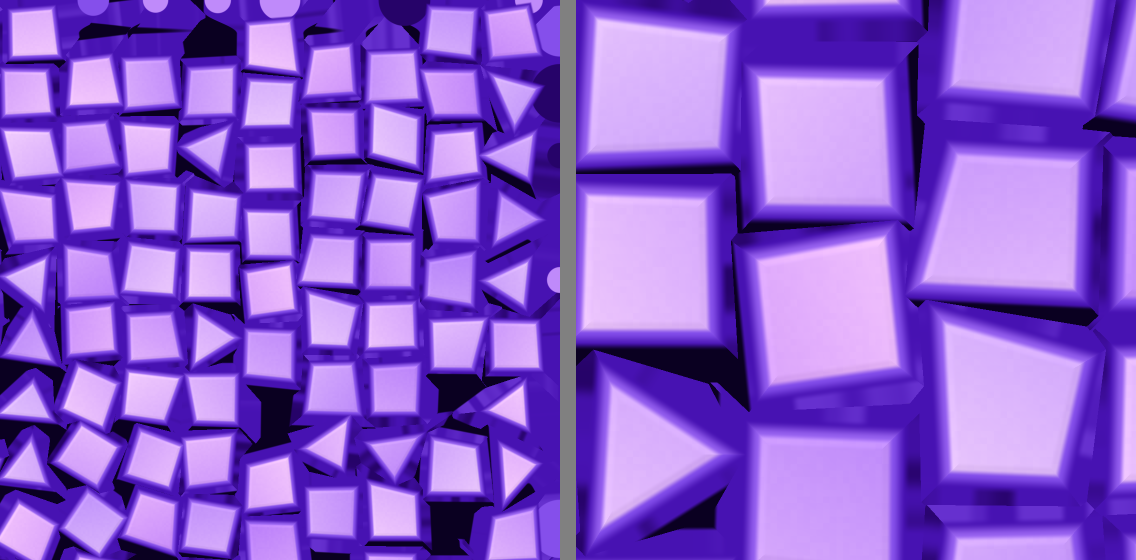
Left: the whole. Right: its middle third, enlarged.
This pattern is drawn by a WebGL 2 fragment shader. Its source:

```glsl
#version 300 es
precision highp float;
// Scattered bevelled violet tiles, squarish and triangular, over dark faceted gaps.

uniform vec2 u_resolution;
out vec4 outColor;

const vec3 NIGHT  = vec3(0.04, 0.00, 0.13);
const vec3 DEEP   = vec3(0.15, 0.01, 0.41);
const vec3 INDIGO = vec3(0.28, 0.07, 0.70);
const vec3 VIOLET = vec3(0.52, 0.31, 0.92);
const vec3 LILAC  = vec3(0.75, 0.54, 0.98);
const vec3 PALE   = vec3(0.92, 0.76, 0.99);

const vec2 PITCH = vec2(0.108, 0.112);   // spacing of the tiles
const vec2 LIMIT = vec2(0.955, 0.945);   // no tile centres beyond this
const float SQUARE_RADIUS = 0.0385;      // centre to edge of a face
const float TRIANGLE_RADIUS = 0.0225;
const float BEVEL = 0.012;
const float GAP_RATE = 0.06;             // share of missing tiles
const float TRIANGLE_RATE = 0.14;
const float TURN = 0.6;                  // rotation of the lower left group
const vec2 LIGHT = vec2(-0.5, 0.86);
const float TAU = 6.2831853;

struct Tile {
    float dist;    // signed distance to the face
    float along;   // position along the nearest edge
    vec2 normal;   // outward normal of the nearest edge
    vec2 local;    // position from the tile centre
    vec4 facet;    // random values of the nearest edge
    vec4 seed;     // random values of the tile
};

vec4 hash4(vec2 p) {
    vec4 q = fract(p.xyxy * vec4(0.1031, 0.1030, 0.0973, 0.1099));
    q += dot(q, q.wzxy + 33.33);
    return fract((q.xxyz + q.yzzw) * q.zywx);
}

float noise(float x) {
    float i = floor(x);
    return mix(hash4(vec2(i, 7.0)).x, hash4(vec2(i + 1.0, 7.0)).x, smoothstep(0.0, 1.0, x - i));
}

// Convex polygon with randomly tilted edges.
Tile polygon(vec2 p, vec2 center, vec2 cell, vec4 seed) {
    float triangleChance = TRIANGLE_RATE + 0.25 * step(0.82, center.x);
    bool triangle = seed.x < triangleChance;
    float sides = triangle ? 3.0 : 4.0;
    float radius = triangle ? TRIANGLE_RADIUS : SQUARE_RADIUS;
    float group = 1.0 - smoothstep(0.22, 0.46, length(center));
    float turn = (seed.y - 0.5) * 0.22 - TURN * group * (0.6 + 0.6 * seed.z);
    if (triangle) turn += floor(seed.w * 4.0) * TAU / 4.0;

    Tile tile = Tile(-1.0, 0.0, vec2(0.0), p - center, vec4(0.0), seed);
    for (float k = 0.0; k < sides; k++) {
        vec4 h = hash4(cell + 17.0 * (k + 1.0));
        float s = 2.0 * h.x - 1.0;
        float angle = turn + TAU * k / sides + 0.07 * s + 0.2 * s * s * s * s * s;
        vec2 n = vec2(cos(angle), sin(angle));
        float d = dot(tile.local, n) - radius * mix(0.92, 1.08, h.y);
        if (d > tile.dist) {
            tile.dist = d;
            tile.normal = n;
            tile.along = dot(tile.local, vec2(-n.y, n.x));
            tile.facet = h;
        }
    }
    return tile;
}

// Nearest tile on a jittered grid with staggered columns.
Tile nearestTile(vec2 p) {
    Tile best = Tile(1.0, 0.0, vec2(0.0, 1.0), vec2(0.0), vec4(0.5), vec4(0.5));
    float column = floor(p.x / PITCH.x);
    for (float i = -1.0; i <= 1.0; i++) {
        float x = column + i;
        float shift = 0.6 * (hash4(vec2(x + 40.0, 3.0)).x - 0.5);
        float row = floor(p.y / PITCH.y - shift);
        for (float j = -1.0; j <= 1.0; j++) {
            vec2 cell = vec2(x, row + j) + 5.0;
            vec4 seed = hash4(cell);
            vec4 jitter = hash4(cell + 151.0);
            vec2 center = (vec2(x, row + j + shift) + 0.5 + 0.1 * (jitter.xy - 0.5)) * PITCH;
            if (jitter.z < GAP_RATE || any(greaterThan(center, LIMIT))) continue;
            Tile tile = polygon(p, center, cell, seed);
            if (tile.dist < best.dist) best = tile;
        }
    }
    return best;
}

// Streaked sides of the tiles, falling off into darkness.
vec3 gapColor(Tile t, float border) {
    float tone = 0.75 * t.facet.z + 0.45 * noise(t.along * 70.0 + t.facet.x * 90.0);
    vec3 color = mix(DEEP, INDIGO, smoothstep(0.1, 0.45, tone));
    color = mix(color, VIOLET, 0.5 * smoothstep(0.85, 1.1, tone));
    float reach = mix(0.010, 0.046, t.facet.w) + 0.010 * t.normal.y;
    reach += 0.06 * (1.0 - smoothstep(0.02, 0.06, border));
    return mix(color, NIGHT, smoothstep(reach, reach + 0.003, t.dist));
}

vec3 faceColor(Tile t, vec2 p) {
    float slope = dot(t.local, vec2(cos(t.seed.w * TAU), sin(t.seed.w * TAU)));
    float grain = hash4(floor(p * 256.0)).x - 0.5;
    float tone = 0.1 + 0.8 * t.seed.z + 5.0 * slope + 0.06 * grain;
    vec3 color = mix(LILAC, PALE, clamp(tone, -0.2, 1.25));
    color += vec3(0.05, -0.01, 0.0) * (t.seed.y - 0.5);
    float rim = smoothstep(-0.006, -0.003, t.dist);
    return color + 0.04 * rim * dot(t.normal, LIGHT);
}

vec3 scene(vec2 p) {
    Tile t = nearestTile(p);
    vec2 inset = u_resolution / u_resolution.y - p;
    float border = min(inset.x, inset.y);
    vec3 color = gapColor(t, border);

    // Rounded scraps cut by the top and right borders.
    float s = 9.0 * (inset.x < inset.y ? p.y : p.x + 3.0);
    vec4 h = hash4(vec2(floor(s), 61.0));
    float scrap = length(vec2((fract(s) - 0.5) / 9.0, border)) - mix(0.02, 0.052, h.y);
    vec3 scrapColor = h.z < 0.35 ? LILAC : (h.z < 0.7 ? VIOLET : DEEP);
    color = mix(color, scrapColor, step(0.4, h.x) * (1.0 - smoothstep(0.0, 0.002, scrap)));

    // Glowing bevel, then the face.
    vec3 bevel = mix(VIOLET, LILAC, 0.15 + 0.2 * dot(t.normal, LIGHT));
    bevel = mix(bevel, INDIGO, smoothstep(0.001, 0.8 * BEVEL, t.dist));
    color = mix(bevel, color, smoothstep(0.6 * BEVEL, BEVEL, t.dist));
    return mix(faceColor(t, p), color, smoothstep(-0.002, 0.002, t.dist));
}

void main() {
    // Four samples smooth the seams between facets.
    vec3 sum = vec3(0.0);
    for (int k = 0; k < 4; k++) {
        vec2 offset = 0.5 * vec2(k & 1, k >> 1) - 0.25;
        sum += scene((gl_FragCoord.xy + offset) / u_resolution.y);
    }
    outColor = vec4(0.25 * sum, 1.0);
}
```
